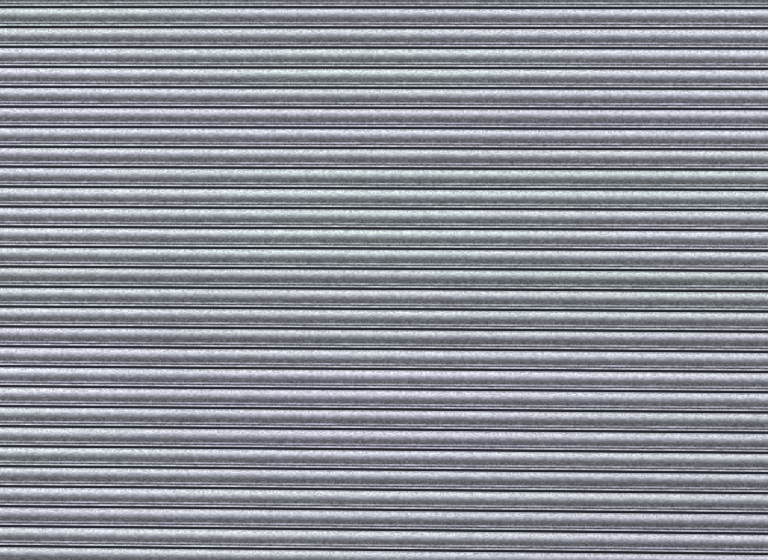
A Shadertoy shader for this texture:

```glsl
// Brushed metal sheet with horizontal rounded ribs, thin ridges and dark grooves.

const float RIBS = 28.05;          // ribs down the canvas
const float FIRST_GROOVE = 0.35;   // offset of the first groove, in ribs

const vec3 GROOVE = vec3(0.15, 0.15, 0.18);
const vec3 VIOLET = vec3(0.32, 0.29, 0.38);
const vec3 SHADE  = vec3(0.385, 0.39, 0.41);
const vec3 MIDDLE = vec3(0.53, 0.54, 0.57);
const vec3 SILVER = vec3(0.67, 0.685, 0.725);
const vec3 SHINE  = vec3(0.85, 0.87, 0.89);

float hash(vec2 p) {
    vec3 q = fract(vec3(p.xyx) * 0.1031);
    q += dot(q, q.yzx + 33.33);
    return fract((q.x + q.y) * q.z);
}

float noise(vec2 p) {
    vec2 cell = floor(p), f = fract(p);
    f = f * f * (3.0 - 2.0 * f);
    float low = mix(hash(cell), hash(cell + vec2(1, 0)), f.x);
    float high = mix(hash(cell + vec2(0, 1)), hash(cell + vec2(1, 1)), f.x);
    return mix(low, high, f.y);
}

// Soft-edged stripe around a centre
float stripe(float t, float centre, float halfWidth, float blur) {
    return 1.0 - smoothstep(halfWidth - blur, halfWidth + blur, abs(t - centre));
}

// Cross-section of one rib: t runs downward from groove to groove
vec3 ribColor(float t, float ragged, float wear, float blur) {
    float edge = t + ragged;
    vec3 color = mix(MIDDLE, SHINE, smoothstep(0.03, 0.17, t));
    color = mix(color, SILVER, smoothstep(0.24, 0.36, edge));
    color = mix(color, MIDDLE, smoothstep(0.34, 0.45, edge));
    color = mix(color, SHADE, smoothstep(0.43, 0.56, edge));

    // Two fine ridges separated by a narrow slot
    color = mix(color, SILVER, stripe(t, 0.76, 0.045, blur) * mix(0.5, 1.0, wear));
    color = mix(color, mix(SHADE, VIOLET, 0.5), stripe(t, 0.83, 0.026, blur) * 0.75);
    color = mix(color, SHINE, stripe(t, 0.895, 0.038, blur) * mix(0.85, 0.5, wear));

    // Groove
    float fromGroove = min(t, 1.0 - t);
    return mix(color, GROOVE, stripe(fromGroove, 0.0, 0.05, blur));
}

// Green or violet cast that drifts along and between ribs
vec3 castColor(vec2 p, float rib, float down) {
    float drift = noise(vec2(p.x * 1.6, rib * 0.37)) + 0.3 * hash(vec2(rib, 7.0));
    float violet = clamp(drift - 0.45 + 0.4 * down, 0.0, 1.0);
    return mix(vec3(0.985, 1.01, 0.99), vec3(1.005, 0.985, 1.02), violet);
}

void mainImage(out vec4 fragColor, in vec2 fragCoord) {
    vec2 uv = fragCoord / iResolution.xy;
    vec2 p = fragCoord / iResolution.y;
    float down = 1.0 - uv.y;

    // Ribs sink to the right, more so toward the bottom
    float sink = uv.x * (0.002 + 0.0125 * down);
    float wobble = 0.0006 * (noise(vec2(p.x * 3.0, down * 9.0)) - 0.5);
    float phase = (down - sink + wobble) * RIBS - FIRST_GROOVE;
    float rib = floor(phase);
    float t = fract(phase);
    float blur = 0.55 * RIBS / iResolution.y;

    // Grain, shoulder roughness and wear
    float fine = noise(p * vec2(370.0, 430.0)) - 0.5;
    float coarse = noise(p * vec2(190.0, 260.0) + 40.0) - 0.5;
    float ragged = 0.12 * coarse + 0.12 * fine + 0.05 * (hash(vec2(rib, 3.0)) - 0.5);
    float wear = noise(vec2(p.x * 60.0, rib * 5.3));

    vec3 color = ribColor(t, ragged, wear, blur);

    // Speckle is strongest on the lit crown and absent in the groove
    float crown = stripe(t, 0.26, 0.20, 0.12);
    float open = smoothstep(0.03, 0.10, min(t, 1.0 - t));
    color += open * (fine * mix(0.13, 0.22, crown) + coarse * 0.07);

    // Uneven light
    float light = 1.02 - 0.07 * uv.x * down + 0.04 * (noise(p * 3.0) - 0.5);
    light += 0.04 * (hash(vec2(rib, 11.0)) - 0.5);
    color *= light * castColor(p, rib, down);

    fragColor = vec4(clamp(color, 0.0, 1.0), 1.0);
}
```
